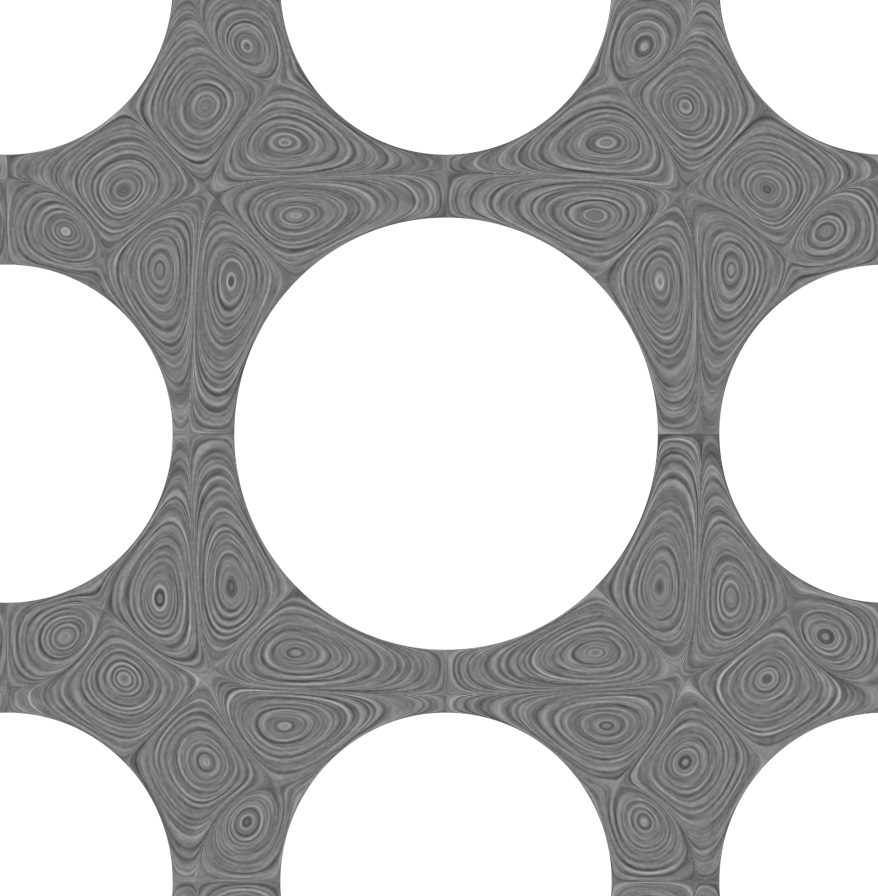
Write a Shadertoy shader that draws this pattern.

```glsl
// Seamless sheet of round white holes in a grey web, brushed with fine streamlines of swirling flow.

const vec2  CENTER       = vec2(0.508, 0.516); // middle of the large hole
const float LARGE_RADIUS = 0.2412;
const float SMALL_RADIUS = 0.1887;
const float WALL_LAYER   = 0.03;   // depth over which the flow hugs a hole
const float GRAIN_CELLS  = 256.0;  // noise cells across the tile, whole number
const int   STREAK_STEPS = 16;     // samples on each side of a point
const float STEP_LENGTH  = 0.0021;
const float MEAN_TONE    = 0.474;
const float CONTRAST     = 1.35;
const vec3  TINT         = vec3(1.0, 0.998, 0.988);
const vec3  HOLE_COLOR   = vec3(1.0);
const float TAU          = 6.2831853;

// Integer hash giving a unit gradient for a wrapped lattice cell
vec2 latticeGradient(vec2 cell) {
    uvec2 c = uvec2(mod(cell, GRAIN_CELLS));
    uint h = c.x * 1597u + c.y * 51749u + 977u;
    h = (h ^ (h >> 15)) * 739397u;
    h = (h ^ (h >> 13)) * 668265u;
    h ^= h >> 16;
    float angle = float(h & 65535u) / 65536.0 * TAU;
    return vec2(cos(angle), sin(angle));
}

float gradientNoise(vec2 p) {
    vec2 i = floor(p), f = p - i;
    vec2 u = f * f * f * (f * (f * 6.0 - 15.0) + 10.0);
    vec2 e = vec2(0.0, 1.0);
    float a = dot(latticeGradient(i), f);
    float b = dot(latticeGradient(i + e.yx), f - e.yx);
    float c = dot(latticeGradient(i + e.xy), f - e.xy);
    float d = dot(latticeGradient(i + e.yy), f - e.yy);
    return mix(mix(a, b, u.x), mix(c, d, u.x), u.y);
}

// Mirror the tile into one quadrant: large hole at 0, small holes at the other corners
vec2 foldQuadrant(vec2 p) {
    return abs(p - floor(p + 0.5));
}

// Distances to the four holes around a quadrant
vec4 holeDistances(vec2 q) {
    return vec4(length(q) - LARGE_RADIUS,
                length(q - vec2(0.5, 0.0)) - SMALL_RADIUS,
                length(q - vec2(0.0, 0.5)) - SMALL_RADIUS,
                length(q - vec2(0.5)) - SMALL_RADIUS);
}

float eddy(vec2 q, vec2 center, vec2 size) {
    vec2 d = (q - center) / size;
    return exp(-dot(d, d));
}

// Counter-rotating eddies on one side of the quadrant diagonal
float eddies(vec2 q) {
    return eddy(q, vec2(0.148, 0.241), vec2(0.090, 0.040))
         - eddy(q, vec2(0.167, 0.330), vec2(0.090, 0.040))
         + eddy(q, vec2(0.272, 0.369), vec2(0.052, 0.058))
         - eddy(q, vec2(0.225, 0.440), vec2(0.035, 0.040));
}

// Stream function: odd across mirror lines and the diagonal, zero on hole walls
float streamFunction(vec2 p) {
    vec2 q = foldQuadrant(p);
    vec4 wall = 1.0 - exp(-holeDistances(q) / WALL_LAYER);
    vec2 mirror = sin(TAU * p);
    return (eddies(q) - eddies(q.yx)) * mirror.x * mirror.y
         * wall.x * wall.y * wall.z * wall.w;
}

vec2 flowDirection(vec2 p) {
    const float e = 0.001;
    float s = streamFunction(p);
    vec2 v = vec2(streamFunction(p + vec2(0.0, e)) - s,
                  s - streamFunction(p + vec2(e, 0.0)));
    return v / (length(v) + 1e-9);
}

// Average the grain along the streamline through p
float streaks(vec2 p) {
    float sum = gradientNoise(p * GRAIN_CELLS);
    vec2 start = flowDirection(p);
    for (int side = -1; side <= 1; side += 2) {
        vec2 pos = p, dir = start, previous = start;
        for (int i = 0; i < STREAK_STEPS; i++) {
            pos += float(side) * STEP_LENGTH * (1.5 * dir - 0.5 * previous);
            sum += gradientNoise(pos * GRAIN_CELLS);
            previous = dir;
            dir = flowDirection(pos);
        }
    }
    return sum / float(2 * STREAK_STEPS + 1);
}

void mainImage(out vec4 fragColor, in vec2 fragCoord) {
    vec2 p = fragCoord / iResolution.xy - CENTER;
    vec4 d = holeDistances(foldQuadrant(p));
    float edge = min(min(d.x, d.y), min(d.z, d.w));
    float pixel = 1.0 / min(iResolution.x, iResolution.y);
    float web = smoothstep(-0.75 * pixel, 0.75 * pixel, edge);

    vec3 color = HOLE_COLOR;
    if (web > 0.0) {
        float tone = clamp(MEAN_TONE + CONTRAST * streaks(p), 0.25, 0.8);
        color = mix(HOLE_COLOR, TINT * tone, web);
    }
    fragColor = vec4(color, 1.0);
}
```
